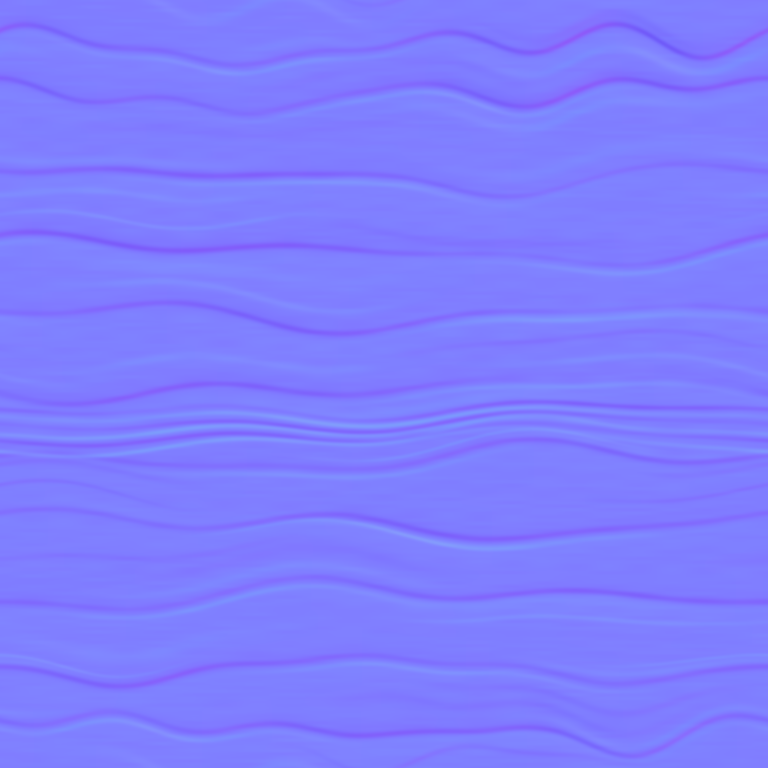
A Shadertoy shader for this texture map:

```glsl
// Tangent-space normal map of wavy, nearly horizontal grooves.
// Ridges, a tight bundle of strands and faint streaks each follow a layered-sine
// path; their Gaussian tilts and a fine grain are summed and encoded as a normal.

#define RIDGES 11
#define STREAKS 44
#define STRANDS 6
#define WAVE_HEIGHT 0.012
#define GROOVE_WIDTH 0.0043
#define GROOVE_TILT 0.25
#define RIM_TILT 0.13
#define STREAK_TILT 0.085
#define BUNDLE_TILT 0.22
#define BUNDLE_LEVEL 0.445
#define GRAIN_TILT 0.022

const float TAU = 6.2831853;

float hash(float n) {
    return fract(sin(n * 127.1 + 31.7) * 4375.85);
}

float band(float d, float width) {
    return exp(-d * d / (width * width));
}

// Signed distance to a level that repeats over the canvas height
float wrapped(float d) {
    return fract(d + 0.5) - 0.5;
}

// Path height (x) and slope (y); the phases drift slowly with the level
vec2 wave(float x, float level) {
    float choppy = pow(0.5 + 0.5 * cos(TAU * (level - 0.97)), 5.0);
    vec2 path = vec2(0.0);
    for (int k = 1; k <= 5; k++) {
        float f = float(k);
        float amp = WAVE_HEIGHT * (k < 4 ? 1.15 - 0.2 * f : 0.8 * choppy);
        float drift = 0.3 * sin(TAU * (2.0 * level + 0.37 * f))
                    + 0.2 * sin(TAU * (level + 0.61 * f));
        float a = TAU * (f * x + hash(f) + drift);
        path += amp * vec2(sin(a), TAU * f * cos(a));
    }
    return path;
}

// Turns a vertical tilt into one across the sloping path
vec2 across(float tilt, float slope) {
    return tilt * vec2(-0.8 * slope, 1.0);
}

// Dark groove with a soft shoulder above and a light rim below
vec2 ridges(vec2 uv) {
    vec2 sum = vec2(0.0);
    for (int i = 0; i < RIDGES; i++) {
        float id = float(i);
        float level = (id + 0.5 + 0.3 * (hash(id + 20.0) - 0.5)) / float(RIDGES);
        vec2 path = wave(uv.x, level);
        float d = wrapped(uv.y - level - path.x);
        float swell = 0.5 + 0.5 * sin(TAU * (uv.x + hash(id + 40.0)));
        float power = mix(0.5, 1.0, swell) * mix(0.7, 1.0, hash(id + 60.0));
        float glint = pow(0.5 + 0.5 * sin(TAU * (uv.x + hash(id + 80.0))), 2.0);
        float tilt = -GROOVE_TILT * power * band(d, GROOVE_WIDTH)
                   - 0.05 * power * band(d - 0.006, 0.011)
                   + RIM_TILT * glint * band(d + 0.011, 0.0038)
                   + 0.035 * power * band(d + 0.02, 0.013);
        sum += across(tilt, path.y);
    }
    return sum;
}

// Faint streaks of either sign that fade in and out along their length
vec2 streaks(vec2 uv) {
    vec2 sum = vec2(0.0);
    for (int i = 0; i < STREAKS; i++) {
        float id = float(i) + 100.0;
        float level = (float(i) + hash(id)) / float(STREAKS);
        vec2 path = wave(uv.x, level);
        float d = wrapped(uv.y - level - path.x);
        float fade = smoothstep(-0.3, 1.0, sin(TAU * (uv.x + hash(id + 50.0))));
        float size = hash(id + 150.0);
        float width = mix(0.0025, 0.01, size);
        float power = mix(1.3, 0.55, size) * fade;
        float side = hash(id + 250.0) < 0.6 ? 1.0 : -0.9;
        sum += across(STREAK_TILT * side * power * band(d, width), path.y);
    }
    return sum;
}

// Alternating light and dark strands that pinch together
vec2 bundle(vec2 uv) {
    vec2 path = 0.7 * wave(uv.x, BUNDLE_LEVEL);
    float gap = 0.0085 + 0.0025 * sin(TAU * (uv.x + 0.2));
    vec2 sum = vec2(0.0);
    for (int i = 0; i < STRANDS; i++) {
        float id = float(i);
        float offset = (id - 0.5 * float(STRANDS - 1)) * gap;
        float sway = 0.002 * sin(TAU * (uv.x + hash(id + 300.0)));
        float d = wrapped(uv.y - BUNDLE_LEVEL - path.x - offset - sway);
        float power = 0.65 + 0.35 * sin(TAU * (uv.x + hash(id + 320.0)));
        float side = i % 2 == 0 ? 1.0 : -1.0;
        sum += across(BUNDLE_TILT * side * power * band(d, 0.0034), path.y);
    }
    return sum;
}

// Cells stretched into short horizontal dashes, from -1 to 1
float grain(vec2 uv) {
    vec2 p = uv * vec2(24.0, 220.0);
    vec2 cell = floor(p), t = smoothstep(0.0, 1.0, fract(p));
    float id = cell.x + 37.0 * cell.y;
    float low = mix(hash(id), hash(id + 1.0), t.x);
    float high = mix(hash(id + 37.0), hash(id + 38.0), t.x);
    return 2.0 * mix(low, high, t.y) - 1.0;
}

void mainImage(out vec4 fragColor, in vec2 fragCoord) {
    vec2 uv = fragCoord / iResolution.xy;
    vec2 tilt = ridges(uv) + streaks(uv) + bundle(uv);
    tilt.y += GRAIN_TILT * grain(uv) - 0.008;
    fragColor = vec4(0.5 + 0.5 * normalize(vec3(tilt, 1.0)), 1.0);
}
```
